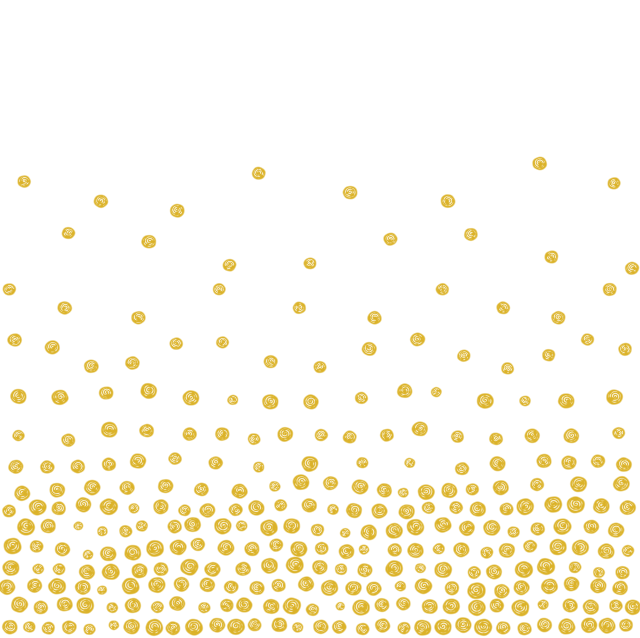
A Shadertoy shader for this pattern:

```glsl
// Hand-scribbled gold dots on white, sparse above and crowding toward the bottom.
#define GOLD vec3(0.86, 0.70, 0.16)
#define PAPER vec3(1.0)
#define ROW_BASE 0.018     // height of the lowest row
#define ROW_GAP 0.031      // spacing of the crowded rows
#define ROW_SPREAD 0.0062  // how fast upper rows drift apart
#define DOT_MIN 0.0062
#define DOT_MAX 0.0136
#define WOBBLE 0.1         // unevenness of the outline
#define TURNS 3.6          // spiral turns per dot
#define GROOVE 0.21        // half width of the pale spiral line
#define BUCKLE 0.018       // how far crowded rows leave a straight line

const int ROWS = 15;
const int LOOSE_ROW = 7;   // rows from here up sway sideways
const int AIRY_ROW = 11;   // rows from here up also rise and fall
const float TAU = 6.2831853;

// Dots per row and offset of the first one, from the bottom row up.
const float COLUMNS[ROWS] = float[ROWS](
    31.0, 28.0, 26.0, 25.0, 27.0, 26.0, 26.0, 20.0,
    17.0, 17.0, 15.2, 14.8, 10.1, 7.95, 7.7);
const float START[ROWS] = float[ROWS](
    0.45, 0.8, 0.3, 0.4, 0.5, 0.95, 0.42, 0.6,
    0.5, 0.5, 0.5, 0.4, 0.5, 0.85, 0.3);

// Sideways sway of the loose rows, and how its wave leans.
const float SWAY[8] = float[8](-0.045, 0.05, -0.026, 0.0, 0.023, 0.048, 0.0, 0.025);
const float LEAN[8] = float[8](1.6, 1.15, 1.0, 1.0, 1.0, 0.68, 1.0, 1.47);
// Dots per crest and tilt of the airy rows.
const vec4 PERIOD = vec4(4.3, 3.0, 4.4, 3.0);
const vec4 TILT = vec4(0.0, 0.0, 0.0, 0.035);

vec3 hash3(vec2 p) {
    vec3 q = fract(vec3(p.xyx) * vec3(0.1031, 0.1030, 0.0973));
    q += dot(q, q.yxz + 33.33);
    return fract((q.xxy + q.yzz) * q.zyx);
}

float gradientNoise(vec2 p) {
    vec2 cell = floor(p), f = fract(p);
    vec2 u = f * f * f * (f * (f * 6.0 - 15.0) + 10.0);
    vec4 corner;
    for (int n = 0; n < 4; n++) {
        vec2 o = vec2(n & 1, n >> 1);
        float a = TAU * hash3(cell + o + 71.0).x;
        corner[n] = dot(vec2(cos(a), sin(a)), f - o);
    }
    return mix(mix(corner.x, corner.y, u.x), mix(corner.z, corner.w, u.x), u.y);
}

// Ink coverage of one scribbled dot; p is relative to its centre.
float scribble(vec2 p, float radius, vec3 seed, float pixel) {
    vec2 q = p / radius * vec2(0.97, 1.04);
    float dist = length(q);
    vec2 dir = q / max(dist, 0.001);
    float rim = 1.0 + WOBBLE * gradientNoise(dir + seed.xy * 40.0);
    float blur = pixel / radius;
    float disc = smoothstep(blur, -blur, dist - rim);

    // Pale spiral grooves, broken into arcs and slightly off centre.
    vec2 s = q - 0.14 * vec2(seed.z - 0.3, 0.7);
    float angle = atan(s.y, s.x);
    float turn = fract(length(s) * TURNS + angle / TAU + seed.x);
    float edge = 0.8 * blur * TURNS;
    float groove = 1.0 - smoothstep(max(GROOVE - edge, 0.0), GROOVE + edge, abs(turn - 0.5));
    float arcs = smoothstep(-0.45, 0.2, gradientNoise(s * 2.0 + seed.zy * 30.0)
                 + 0.15 * cos(angle - 1.2 - 2.0 * seed.y));
    float reach = 1.0 - smoothstep(0.62, 0.92, dist);
    return disc * (1.0 - 0.75 * groove * arcs * reach);
}

void mainImage(out vec4 fragColor, in vec2 fragCoord) {
    vec2 uv = fragCoord / iResolution.y;
    float width = iResolution.x / iResolution.y;
    float pixel = 1.0 / iResolution.y;
    float ink = 0.0;

    for (int row = 0; row < ROWS; row++) {
        float k = float(row);
        float rise = max(k - float(LOOSE_ROW), 0.0);
        float rowY = ROW_BASE + ROW_GAP * k + ROW_SPREAD * pow(rise, 1.9);
        float gap = ROW_GAP + 1.9 * ROW_SPREAD * pow(rise, 0.9);
        if (abs(uv.y - rowY) > 0.5 * gap + DOT_MAX + BUCKLE) continue;

        float pitch = width / COLUMNS[row];
        float nearest = floor(uv.x / pitch);
        bool loose = row >= LOOSE_ROW, airy = row >= AIRY_ROW;
        for (int side = -3; side <= 2; side++) {
            float column = nearest + float(side);
            if (column < 0.0) continue;
            vec3 seed = hash3(vec2(column + 3.0, k * 7.0 + 11.0));
            vec3 shift = hash3(vec2(column + 57.0, k * 5.0 + 29.0)) - 0.5;

            // Airy rows hold mid-sized dots on a wave, the others are jittered.
            float size = airy ? mix(0.4, 0.72, seed.x) : sqrt(seed.x);
            float radius = mix(DOT_MIN, DOT_MAX, loose ? mix(size, 0.5, 0.25) : size);
            vec2 centre = vec2((column + START[row]) * pitch, rowY);
            if (loose) {
                int n = row - LOOSE_ROW;
                centre.x -= SWAY[n] * sin(TAU * pow(centre.x / width, LEAN[n]));
            }
            if (airy) {
                int n = row - AIRY_ROW;
                centre.y += 0.32 * gap * cos(TAU * column / PERIOD[n] - 0.35);
                centre.y += TILT[n] * (centre.x / width - 0.5);
            } else {
                vec2 room = max(0.5 * vec2(pitch, gap) - radius, 0.0);
                float bend = gradientNoise(vec2(centre.x * 6.0, k * 0.3 + 0.4));
                centre.y += BUCKLE * bend * min(k * 0.5, 1.0);
                centre += (loose ? 0.8 : 1.5) * room * shift.xy;
            }
            if (centre.x > width - 0.6 * radius) continue;

            vec2 p = uv - centre;
            if (dot(p, p) > 1.8 * radius * radius) continue;
            ink = max(ink, scribble(p, radius, seed, pixel));
        }
    }
    fragColor = vec4(mix(PAPER, GOLD, ink), 1.0);
}
```
